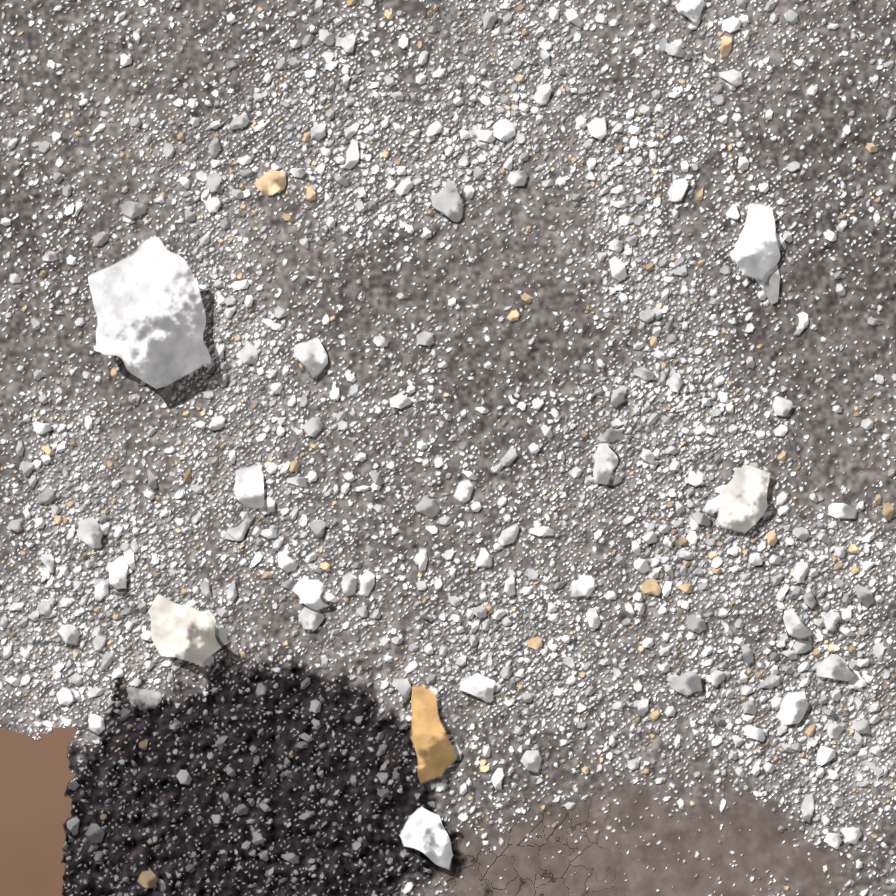
This texture is drawn by a three.js fragment shader. Its source:

```glsl
varying vec2 vUv;

vec2 hash2(vec2 p) {
  vec3 q = fract(p.xyx * vec3(0.1031, 0.1030, 0.0973));
  q += dot(q, q.yzx + 33.33);
  return fract((q.xx + q.yz) * q.zy);
}

float noise(vec2 p) {
  vec2 i = floor(p), f = fract(p);
  f = f * f * (3.0 - 2.0 * f);
  return mix(mix(hash2(i).x, hash2(i + vec2(1, 0)).x, f.x),
             mix(hash2(i + vec2(0, 1)).x, hash2(i + vec2(1, 1)).x, f.x), f.y);
}

float fbm(vec2 p) {
  float sum = 0.0, gain = 0.55;
  for (int i = 0; i < 3; i++) {
    sum += gain * noise(p);
    p = mat2(1.6, 1.2, -1.2, 1.6) * p + 7.3;
    gain *= 0.5;
  }
  return sum;
}

float blob(vec2 p, vec2 center, vec2 radius) {
  vec2 d = (p - center) / radius;
  return exp(-dot(d, d));
}

// Shares of puddle, dark heap and dried mud
vec3 groundZones(vec2 p, float grain) {
  float wobble = noise(p * 22.0) - 0.5 + 0.8 * (grain - 0.48);
  float puddle = max(p.x - 0.075, p.y - 0.18) - 0.03 * wobble;
  float dark = length((p - vec2(0.27, 0.07)) / vec2(0.22, 0.17)) + 0.4 * wobble;
  float mud = length((p - vec2(0.69, 0.03)) / vec2(0.24, 0.09)) + 0.4 * wobble;
  return smoothstep(vec3(0.003, 1.15, 1.2), vec3(-0.003, 0.9, 0.7), vec3(puddle, dark, mud));
}

float gravelDensity(vec2 p, vec3 zones) {
  float heap = blob(p, vec2(0.50, 0.87), vec2(0.22, 0.11)) + blob(p, vec2(0.09, 0.36), vec2(0.19, 0.16))
             + blob(p, vec2(0.86, 0.27), vec2(0.24, 0.16)) + blob(p, vec2(0.74, 0.58), vec2(0.08, 0.22))
             + 0.7 * blob(p, vec2(0.54, 0.35), vec2(0.20, 0.13)) + 0.7 * blob(p, vec2(0.25, 0.60), vec2(0.06, 0.16));
  float density = (0.28 + 0.72 * min(heap, 1.0)) * (0.4 + 1.2 * noise(p * 13.0));
  density = mix(density, 0.34, zones.y);
  return density * (1.0 - 0.8 * zones.z) * (1.0 - zones.x);
}

// One lit six-sided stone with its cast shadow, laid over the ground
vec3 addStone(vec3 ground, vec2 d, vec2 size, float angle, float seed, vec3 tint, float grain) {
  float r = min(size.x, size.y), c = cos(angle), s = sin(angle);
  mat2 turn = mat2(c, -s, s, c);
  vec2 q = turn * d / size, shadowQ = turn * (d - r * vec2(0.22, -0.28)) / size, side = vec2(1, 0);
  float body = -1.0, shadow = -1.0;
  for (int k = 0; k < 6; k++) {
    float reach = 0.55 + 0.45 * fract(seed * (1.7 + 2.3 * float(k)));
    body = max(body, dot(q, side) - reach);
    shadow = max(shadow, dot(shadowQ, side) - reach);
    side = mat2(0.5, 0.866, -0.866, 0.5) * side;
  }
  ground *= 1.0 - 0.5 * smoothstep(0.0012, -0.0012, shadow * r);
  float face = dot(d / r, vec2(-0.7, 0.7)) + 1.5 * (grain - 0.48) + 0.28;
  vec3 color = tint * mix(0.68, 1.1, smoothstep(-0.3, 0.25, face)) * (0.82 + 0.38 * grain);
  return mix(ground, color, smoothstep(0.0012, -0.0012, body * r));
}

// The four nearest stones of one turned grid; thin gravel shrinks them away
vec3 addGravel(vec3 color, vec2 p, float scale, float fill, float dark, float grain) {
  float c = cos(scale), s = sin(scale);
  mat2 grid = mat2(c, s, -s, c);
  vec2 g = grid * p * scale, cell = floor(g - 0.5);
  for (int n = 0; n < 4; n++) {
    vec2 id = cell + vec2(mod(float(n), 2.0), floor(float(n) / 2.0));
    vec2 place = hash2(id + scale + 300.0), look = hash2(id + scale + 371.0);
    vec2 form = fract(17.0 * place + 29.0 * look);
    float growth = clamp(12.0 * (fill - look.x), 0.0, 1.0);
    if (growth < 0.05) continue;
    vec2 d = (g - id - 0.25 - 0.5 * place) * grid / scale;
    vec2 size = growth * (0.30 + 0.14 * form.x) / scale * vec2(1.0 + 0.4 * look.y, 1.0 - 0.25 * look.y);
    float value = mix(0.62, 1.03, sqrt(form.y)) * (1.0 - 0.42 * dark);
    vec3 tint = mix(vec3(1.0, 0.99, 0.985), vec3(0.95, 0.82, 0.66), step(0.95, fract(place.x * 37.0)));
    color = addStone(color, d, size, 6.28 * place.y, 9.0 * look.y + 5.0 * form.x, tint * value, grain);
  }
  return color;
}

// Distance to the borders of dried mud plates
float plateBorder(vec2 p) {
  float first = 9.0, second = 9.0;
  for (int n = 0; n < 9; n++) {
    vec2 id = floor(p) + vec2(mod(float(n), 3.0), floor(float(n) / 3.0)) - 1.0;
    float d = length(id + hash2(id) - p);
    second = min(second, max(first, d));
    first = min(first, d);
  }
  return second - first;
}

void main() {
  vec2 p = vUv;
  float grain = fbm(p * 75.0), broad = fbm(p * 7.0);
  vec3 zones = groundZones(p, grain);
  float density = gravelDensity(p, zones);

  // Rough soil lit from the upper left, dusty among gravel
  float relief = grain - fbm(p * 75.0 + vec2(-0.35, 0.35));
  float tone = 0.78 + 0.35 * broad + 0.4 * (noise(p * 210.0) - 0.5) + 0.7 * relief;
  vec3 color = mix(vec3(0.49, 0.46, 0.445), vec3(0.66, 0.64, 0.63), min(0.8 * density, 0.7)) * tone;
  float crack = smoothstep(0.07, 0.0, plateBorder(p * 34.0 + grain)) * smoothstep(0.74, 0.6, p.x);
  color = mix(color, vec3(0.53, 0.48, 0.45) * (0.75 + 0.4 * grain) * (1.0 - 0.35 * crack), zones.z);
  color = mix(color, vec3(0.20, 0.18, 0.19) * (0.2 + 0.7 * tone + 1.6 * relief), zones.y);
  color = mix(color, vec3(0.55, 0.43, 0.35) * (0.95 + 0.1 * broad), zones.x);

  // Gravel from grit to cobbles, with chipped outlines
  vec2 chip = vec2(noise(p * 45.0), noise(p * 45.0 + 31.0)) - 0.5;
  float scale = 180.0, amount = 1.4;
  for (int i = 0; i < 5; i++) {
    color = addGravel(color, p + 0.25 * chip / scale, scale, amount * density, zones.y, grain);
    scale = floor(scale * 0.57);
    amount *= 0.64;
  }

  // Large rocks
  p += 0.014 * chip;
  color = addStone(color, p - vec2(0.16, 0.65), vec2(0.100, 0.068), 2.1, 3.1, vec3(0.93, 0.92, 0.92), grain);
  color = addStone(color, p - vec2(0.83, 0.445), vec2(0.055, 0.034), 1.2, 8.3, vec3(0.90, 0.88, 0.85), grain);
  color = addStone(color, p - vec2(0.215, 0.295), vec2(0.052, 0.043), 2.4, 4.7, vec3(0.92, 0.89, 0.85), grain);
  color = addStone(color, p - vec2(0.48, 0.18), vec2(0.056, 0.025), 1.6, 2.2, vec3(0.84, 0.68, 0.47), grain);
  color = addStone(color, p - vec2(0.845, 0.73), vec2(0.048, 0.025), 1.5, 7.4, vec3(1.0), grain);
  color = addStone(color, p - vec2(0.475, 0.065), vec2(0.045, 0.028), 2.4, 5.9, vec3(0.95), grain);
  gl_FragColor = vec4(clamp(color, 0.0, 1.0), 1.0);
}
```
